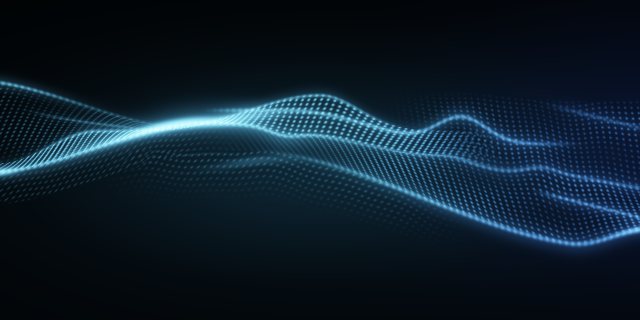
This background is drawn by a Shadertoy shader. Its source:

```glsl
float bump(float x, float center, float width) {
    float d = (x - center) / width;
    return exp(-d * d);
}

// Soft interval: rises over a.x..a.y and falls over b.x..b.y
float window(float x, vec2 a, vec2 b) {
    return smoothstep(a.x, a.y, x) * (1.0 - smoothstep(b.x, b.y, x));
}

// Height profiles of the wave folds
float spineHeight(float x) {
    return 0.46 + 0.155 * smoothstep(-0.05, 0.65, x)
        - 0.16 * smoothstep(0.65, 1.75, x)
        - 0.02 * bump(x, 0.89, 0.07) + 0.018 * bump(x, 1.41, 0.09)
        + 0.02 * bump(x, 1.69, 0.07) - 0.05 * smoothstep(1.7, 2.1, x);
}

float crestHeight(float x) {
    float width = mix(0.3, 0.17, step(1.0, x));
    return 0.59 + 0.112 * bump(x, 1.0, width) - 0.1 * smoothstep(0.3, 0.0, x);
}

float middleHeight(float x) {
    return 0.655 - 0.105 * smoothstep(0.9, 1.45, x) + 0.085 * bump(x, 1.44, 0.11);
}

float lowerHeight(float x) {
    return 0.53 - 0.3 * smoothstep(0.75, 1.9, x) + 0.055 * smoothstep(1.78, 2.03, x);
}

float leftHeight(float x) {
    return mix(0.75, 0.6, smoothstep(-0.1, 0.6, x));
}

// Lattice of glowing dots stretched between two heights
float dotSheet(vec2 p, float top, float bottom, float rows, float slant, float radius) {
    float span = max(top - bottom, 0.006);
    float v = (top - p.y) / span;
    vec2 cell = vec2(0.02, span / rows);
    float row = v * rows + 0.35 * sin(p.x * 17.0) + 0.2 * sin(p.x * 31.0);
    vec2 offset = (fract(vec2((p.x + slant * v) / cell.x, row)) - 0.5) * cell;
    float inside = window(v, vec2(-0.04, 0.04), vec2(0.96, 1.04));
    return inside * exp(-dot(offset, offset) / (radius * radius));
}

// Beaded bright line with a soft halo
float ridge(vec2 p, float height, float width, float beads) {
    float d = p.y - height;
    float bead = 1.0 - beads * (0.5 + 0.5 * cos(p.x * 314.159));
    return bump(d, 0.0, width) * bead + 0.18 * bump(d, 0.0, width * 4.5);
}

vec3 backdrop(vec2 p) {
    vec3 color = mix(vec3(0.008, 0.022, 0.033), vec3(0.004, 0.012, 0.018), p.y);
    float teal = bump(p.x, 0.98, 0.75) * bump(p.y, 0.48, 0.3);
    float blue = smoothstep(1.0, 2.1, p.x) * bump(p.y, 0.52, 0.42);
    return color + vec3(0.045, 0.125, 0.17) * teal + vec3(0.025, 0.05, 0.14) * blue;
}

float meshLight(vec2 p, float spine, float crest, float lower, float left) {
    float folds = 0.65 + 0.25 * sin(p.x * 13.0 + p.y * 22.0) + 0.15 * sin(p.x * 7.0 - p.y * 41.0);
    float hazeTop = 0.7 + 0.02 * sin(p.x * 6.0);
    float light = 0.4 * folds * dotSheet(p, left, spine, 22.0, 0.12, 0.0035)
        * (1.0 - smoothstep(0.3, 0.62, p.x));
    light += 1.25 * dotSheet(p, crest, spine, 9.0, 0.05, 0.004)
        * window(p.x, vec2(-0.1, 0.15), vec2(1.25, 1.6));
    light += 0.75 * folds * dotSheet(p, spine, lower, 14.0, -0.06, 0.0038)
        * smoothstep(0.62, 1.3, p.x);
    light += 0.55 * folds * dotSheet(p, hazeTop, spine, 16.0, -0.04, 0.0036)
        * smoothstep(1.15, 1.6, p.x) * smoothstep(0.73, 0.62, p.y);
    // Faint sheet sinking below the center
    float floorFade = smoothstep(0.0, 0.16, p.y - lower + 0.17);
    light += 0.28 * floorFade * dotSheet(p, min(lower, spine - 0.02), lower - 0.17, 9.0, 0.1, 0.0042)
        * window(p.x, vec2(0.25, 0.65), vec2(1.1, 1.5));
    light += 0.2 * dotSheet(p, spine, spine - 0.1, 6.0, 0.08, 0.004)
        * (1.0 - smoothstep(0.5, 0.8, p.x));
    return light;
}

float ridgeLight(vec2 p, float spine, float crest, float lower, float left) {
    float x = p.x;
    float light = ridge(p, left, 0.005, 0.5) * mix(0.9, 0.25, smoothstep(0.0, 0.35, x))
        * (1.0 - smoothstep(0.35, 0.6, x));
    light += ridge(p, left - 0.07 + 0.05 * smoothstep(0.1, 0.5, x), 0.004, 0.5) * 0.35
        * window(x, vec2(0.05, 0.25), vec2(0.35, 0.55));
    light += ridge(p, spine, 0.006, 0.55) * mix(1.2, 0.55, smoothstep(0.75, 1.2, x));
    light += ridge(p, crest, 0.005, 0.4) * 0.7 * window(x, vec2(0.0, 0.3), vec2(1.05, 1.3));
    light += ridge(p, middleHeight(x), 0.006, 0.45) * 0.9
        * window(x, vec2(0.62, 0.8), vec2(1.55, 1.85));
    light += ridge(p, lower, 0.007, 0.45) * 0.95 * smoothstep(0.75, 1.35, x);
    light += ridge(p, 0.395 - 0.25 * (x - 1.7), 0.005, 0.7) * 0.8 * smoothstep(1.65, 1.78, x);
    light += ridge(p, 0.655 - 0.25 * (x - 1.78), 0.006, 0.7) * 0.35 * smoothstep(1.68, 1.85, x);
    light += 0.22 * bump(p.y, 0.482 + 0.02 * sin(x * 9.0), 0.014) * bump(x, 0.8, 0.12);
    // Hot convergence and the bright outer ends
    light += 2.6 * bump(p.y, spine + 0.004, 0.013) * bump(x, 0.53, 0.17);
    light += 0.9 * bump(p.y, mix(spine, crest, 0.6), 0.014) * bump(x, 0.74, 0.12);
    light += 0.25 * bump(p.y, spine + 0.01, 0.05) * bump(x, 0.65, 0.35);
    light += 1.2 * bump(p.y, spine, 0.011) * bump(x, 0.0, 0.05);
    return light + 0.9 * bump(p.y, lower, 0.009) * bump(x, 2.0, 0.07);
}

void mainImage(out vec4 fragColor, in vec2 fragCoord) {
    vec2 p = fragCoord / iResolution.xy * vec2(2.0, 1.0);
    float spine = spineHeight(p.x);
    float crest = crestHeight(p.x);
    float lower = lowerHeight(p.x);
    float left = leftHeight(p.x);
    float light = meshLight(p, spine, crest, lower, left) + ridgeLight(p, spine, crest, lower, left);
    vec3 tint = mix(vec3(0.42, 1.0, 1.35), vec3(0.36, 0.8, 1.5), smoothstep(1.0, 1.8, p.x));
    vec3 glow = 1.0 - exp(-light * tint);
    vec3 color = backdrop(p);
    fragColor = vec4(color + glow * (1.0 - color), 1.0);
}
```
